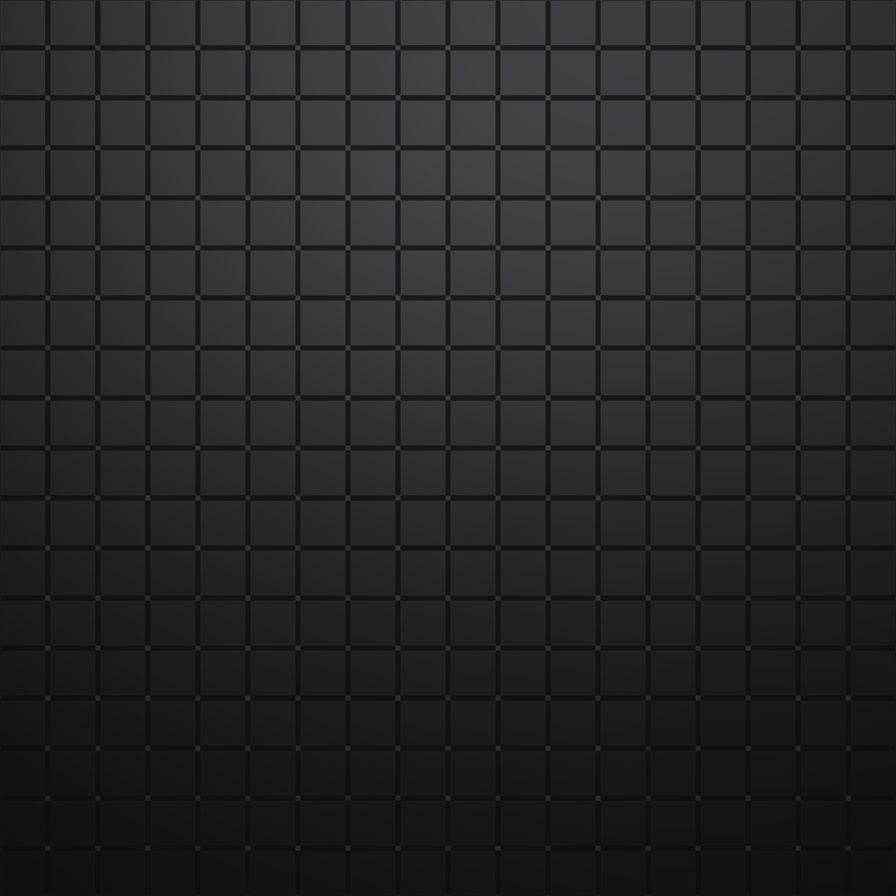
Write a Shadertoy shader that draws this pattern.

```glsl
// Dark square tiles parted by narrow grooves, with a small pale stud at each crossing.
// A centred repeat gives the distance to the nearest groove; a smooth vertical ramp,
// a soft glow and a side falloff light the whole panel.

const float PITCH = 0.05583;       // tile spacing, about 17.9 across and down
const float GROOVE_HALF = 0.0029;
const float STUD_HALF = 0.0027;

float hash(vec2 cell) {
    return fract(sin(dot(cell, vec2(127.1, 311.7))) * 4375.85);
}

// Coverage of a band around zero, with a soft edge
float band(float dist, float halfWidth, float blur) {
    return 1.0 - smoothstep(halfWidth - blur, halfWidth + blur, dist);
}

// Brightness of the lit tile surface
float panelLight(vec2 uv) {
    float ramp = mix(0.073, 0.235, smoothstep(-0.1, 0.9, uv.y));
    vec2 fromGlow = (uv - vec2(0.53, 0.79)) * vec2(1.0, 1.2);
    float glow = 0.032 * exp(-9.0 * dot(fromGlow, fromGlow));
    float side = uv.x - 0.51;
    return ramp * (1.0 - 0.95 * side * side) + glow;
}

// Cool grey where bright, slightly warm where dark
vec3 greyTint(float light) {
    vec3 tint = mix(vec3(1.01, 0.99, 0.99), vec3(0.99, 0.99, 1.045),
                    smoothstep(0.07, 0.2, light));
    return light * tint;
}

void mainImage(out vec4 fragColor, in vec2 fragCoord) {
    vec2 uv = fragCoord / iResolution.xy;
    float blur = max(0.0009, 0.75 / min(iResolution.x, iResolution.y));

    // Nearest crossing, with one groove through the canvas centre
    vec2 grid = (uv - 0.5) / PITCH;
    vec2 crossing = floor(grid + 0.5);
    vec2 offset = (grid - crossing) * PITCH;
    vec2 dist = abs(offset);

    // Tile face: faint slope and small differences between tiles
    float light = panelLight(uv);
    vec2 inTile = fract(grid) - 0.5;
    float face = light * (1.0 + 0.035 * (inTile.x + inTile.y));
    face *= 1.0 + 0.025 * (hash(floor(grid)) - 0.5);

    // Thin raised rim beside each groove
    float nearest = min(dist.x, dist.y);
    face += 0.008 * band(abs(nearest - GROOVE_HALF - 0.001), 0.0008, blur);

    // Grooves, widths varying slightly from line to line
    vec2 vary = vec2(hash(vec2(crossing.x, 3.0)), hash(vec2(7.0, crossing.y)));
    vec2 halfWidth = GROOVE_HALF * (0.94 + 0.12 * vary);
    float groove = max(band(dist.x, halfWidth.x, blur),
                       band(dist.y, halfWidth.y, blur));
    float shade = mix(face, 0.04 + 0.26 * light, groove);

    // Studs at the crossings
    float stud = band(max(dist.x, dist.y), STUD_HALF, blur);
    float studLight = 0.095 + 0.75 * light + 0.04 * (hash(crossing) - 0.5);
    shade = mix(shade, studLight, stud);

    fragColor = vec4(greyTint(shade), 1.0);
}
```
